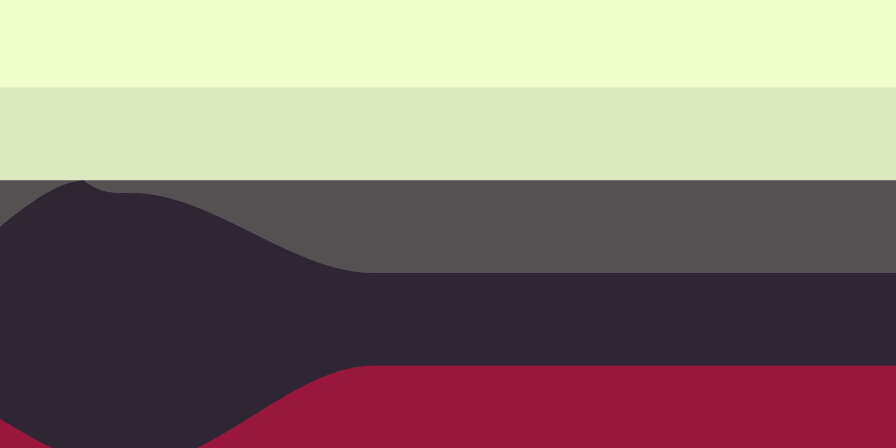
A Shadertoy shader for this background:

```glsl
// Five flat horizontal bands, the dark one swelling into a smooth bulge at left.

const vec3 CREAM    = vec3(0.937, 1.000, 0.804);
const vec3 SAGE     = vec3(0.863, 0.914, 0.745);
const vec3 GREY     = vec3(0.333, 0.318, 0.322);
const vec3 AUBERGINE = vec3(0.180, 0.149, 0.200);
const vec3 CRIMSON  = vec3(0.600, 0.090, 0.235);

const float BAND_HEIGHT = 0.207;
const float CREAM_BASE  = 0.8047;

// Lower edge of a band, counted downward from the cream one
float bandBase(float index) {
    return CREAM_BASE - index * BAND_HEIGHT;
}

// Smooth fall from 1 to 0 between two positions
float fall(float start, float end, float x) {
    return 1.0 - smoothstep(start, end, x);
}

// Rise of the dark band's upper edge: a crest, a small notch, a long slope
float upperSwell(float x) {
    float crest = BAND_HEIGHT * smoothstep(-0.195, 0.195, x);
    float notch = 0.0273 * pow(max((0.279 - x) / 0.0911, 0.0), 2.7);
    float slope = 0.1784 * fall(0.294, 0.833, x);
    return min(crest, slope + notch);
}

// Drop of the dark band's lower edge
float lowerSwell(float x) {
    float entry = smoothstep(-0.288, 0.266, x);
    float exit = fall(0.294, 0.833, x);
    return 0.224 * min(entry, exit);
}

// Antialiased coverage of the area below an edge
float below(float edge, float y, float pixel) {
    return clamp((edge - y) / pixel + 0.5, 0.0, 1.0);
}

void mainImage(out vec4 fragColor, in vec2 fragCoord) {
    // Canvas height is one unit
    vec2 p = fragCoord / iResolution.y;
    float pixel = 1.0 / iResolution.y;

    // Paint the bands from top to bottom
    vec3 color = CREAM;
    color = mix(color, SAGE, below(bandBase(0.0), p.y, pixel));
    color = mix(color, GREY, below(bandBase(1.0), p.y, pixel));

    float darkTop = bandBase(2.0) + upperSwell(p.x);
    float darkBottom = bandBase(3.0) - lowerSwell(p.x);
    color = mix(color, AUBERGINE, below(darkTop, p.y, pixel));
    color = mix(color, CRIMSON, below(darkBottom, p.y, pixel));

    fragColor = vec4(color, 1.0);
}
```
